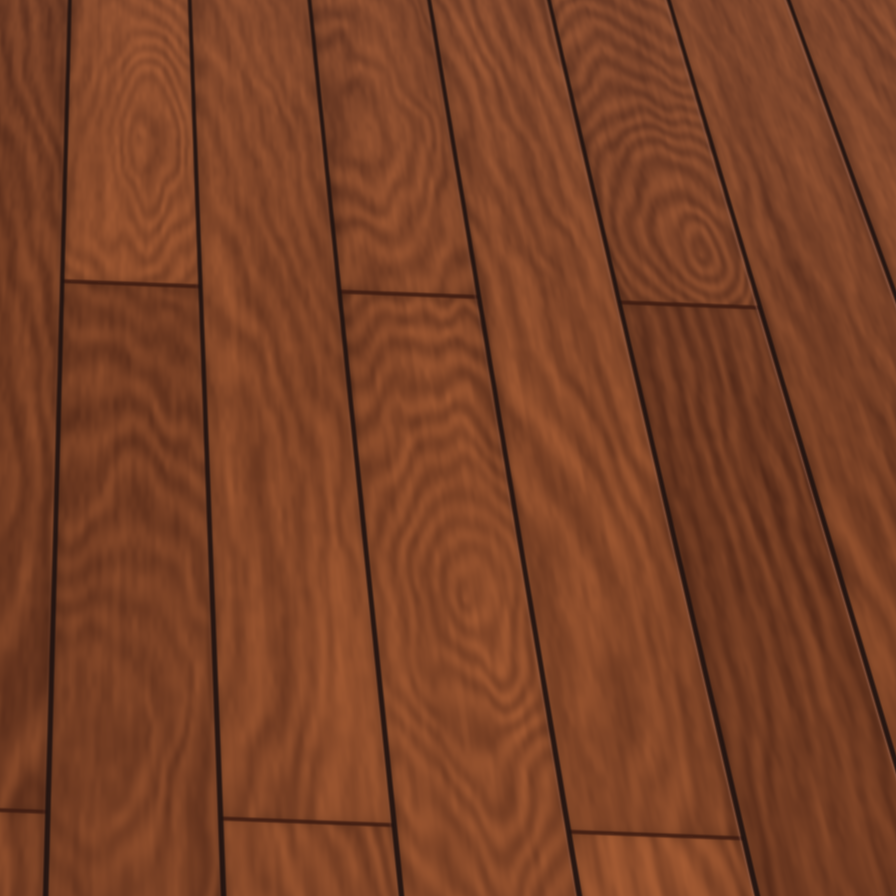
Write a Shadertoy shader that draws this texture.

```glsl
// Glossy red-brown plank floor in perspective, with staggered joints and figured grain.

const float TAU = 6.2831853;
const float FAR_WIDTH = 0.1337;    // plank width at the top edge
const float NEAR_WIDTH = 0.1986;   // plank width at the bottom edge
const float HALF_BOARD = 1.3;      // depth between joints of neighbouring planks
const float BOARD_LENGTH = 9.0;    // board length in plank widths

const vec3 DARK_WOOD = vec3(0.335, 0.165, 0.095);
const vec3 LIGHT_WOOD = vec3(0.69, 0.385, 0.215);
const vec3 SEAM = vec3(0.13, 0.075, 0.065);
const vec3 JOINT = vec3(0.24, 0.105, 0.065);
const vec3 SHEEN = vec3(0.62, 0.41, 0.34);

// Two boards per plank: base lightness, and how arched the grain is
const float TONE[16] = float[16](0.30, 0.45, 0.57, 0.39, 0.46, 0.50, 0.42, 0.46,
                                 0.46, 0.60, 0.42, 0.25, 0.39, 0.40, 0.44, 0.40);
const float ARCH[16] = float[16](0.25, 0.30, 0.90, 0.70, 0.30, 0.30, 0.60, 1.00,
                                 0.25, 0.20, 0.90, 0.00, 0.15, 0.20, 0.20, 0.20);

float hash(vec2 p) {
    vec3 q = fract(p.xyx * 0.1031);
    q += dot(q, q.yzx + 33.33);
    return fract((q.x + q.y) * q.z);
}

float noise(vec2 p) {
    vec2 i = floor(p), f = fract(p);
    f = f * f * f * (f * (f * 6.0 - 15.0) + 10.0);
    return mix(mix(hash(i), hash(i + vec2(1, 0)), f.x),
               mix(hash(i + vec2(0, 1)), hash(i + vec2(1, 1)), f.x), f.y);
}

float fbm(vec2 p) {
    float sum = 0.0, weight = 0.5;
    for (int i = 0; i < 3; i++) {
        sum += weight * noise(p);
        p = p * 2.03 + 17.1;
        weight *= 0.5;
    }
    return sum / 0.875;
}

// Growth rings: straight stripes blending into ovals around a heart
float rings(vec2 p, vec2 heart, float arch, vec2 seed) {
    vec2 q = p - heart;
    float warp = fbm(p * vec2(1.5, 0.5) + seed) - 0.5;
    float oval = length(vec2(q.x, q.y * 0.38) + 0.12 * warp);
    float field = mix(p.x * 6.5, oval * 10.0, arch) + warp * mix(2.0, 5.5, arch);
    field += 0.35 * noise(p * vec2(7.0, 2.5) + seed);
    return sin(TAU * field);
}

// Lightness of the wood at p, in plank widths within one board
float grain(vec2 p, vec2 heart, float arch, vec2 seed) {
    float strength = 0.05 + 0.13 * noise(p * vec2(2.0, 0.6) + seed + 40.0);
    float tone = strength * rings(p, heart, arch, seed);
    tone += 0.34 * (fbm(p * vec2(3.0, 0.35) + seed + 80.0) - 0.5);   // broad streaks
    tone += 0.16 * (noise(p * vec2(26.0, 2.2) + seed) - 0.5);        // fibres
    tone += 0.10 * (noise(p * vec2(32.0, 9.0) + seed + 9.0) - 0.5);  // pores
    return tone;
}

float line(float dist, float halfWidth, float soft) {
    return 1.0 - smoothstep(halfWidth - soft, halfWidth + soft, dist);
}

void mainImage(out vec4 fragColor, in vec2 fragCoord) {
    vec2 uv = fragCoord / iResolution.xy;
    float down = 1.0 - uv.y;
    float soft = 0.0011 + 0.6 / iResolution.y;

    // Perspective: planks widen downward, joints tilt slightly
    float width = mix(FAR_WIDTH, NEAR_WIDTH, down);
    float across = (uv.x - mix(0.078, 0.051, down)) / width;
    float tilted = down - 0.038 * uv.x;
    float depthWidth = mix(FAR_WIDTH, NEAR_WIDTH, tilted);
    float along = (6.498 - 1.0 / depthWidth) / HALF_BOARD;

    // Board identity and local coordinates
    float plank = floor(across);
    float stagger = mod(plank, 2.0);
    float row = clamp(floor((along + 2.0 - stagger) * 0.5), 0.0, 1.0);
    float place = fract((along + stagger) * 0.5);
    int board = clamp(int(plank + 1.0) * 2 + int(row), 0, 15);
    vec2 id = vec2(plank + 3.0, row);
    vec2 seed = 60.0 * vec2(hash(id + 5.0), hash(id + 21.0));
    vec2 p = vec2(fract(across) - 0.5, place * BOARD_LENGTH);
    vec2 heart = vec2(0.4 * (hash(id + 2.0) - 0.5),
                      BOARD_LENGTH * (mix(0.85, 0.36, row) + 0.2 * (hash(id + 11.0) - 0.5)));

    // Wood colour under a soft pool of light
    float tone = TONE[board] + grain(p, heart, ARCH[board], seed);
    vec2 toLight = uv - vec2(0.58, 0.27);
    tone += 0.13 * exp(-7.0 * dot(toLight, toLight)) - 0.02;
    vec3 color = mix(DARK_WOOD, LIGHT_WOOD, clamp(tone, -0.15, 1.1));
    color = mix(color, SHEEN, 0.16 * smoothstep(0.6, 1.3, uv.y + 0.3 * uv.x));

    // Joints across, seams along, and the glint on seam edges
    float jointRate = (NEAR_WIDTH - FAR_WIDTH) / (depthWidth * depthWidth * HALF_BOARD);
    float jointDist = 2.0 * min(place, 1.0 - place) / jointRate;
    float seamOffset = (fract(across + 0.5) - 0.5) * width;
    float seamDist = abs(seamOffset);
    color *= 1.0 - 0.22 * exp(-seamDist / 0.006) - 0.12 * exp(-jointDist / 0.006);
    color = mix(color, JOINT, 0.85 * line(jointDist, 0.0022, soft));
    float glint = line(abs(seamOffset + 0.0042), 0.0012, soft);
    color = mix(color, SHEEN, glint * mix(0.08, 0.4, smoothstep(0.3, 0.95, uv.x)));
    color = mix(color, SEAM, 0.92 * line(seamDist, 0.015 * width, soft));

    fragColor = vec4(color, 1.0);
}
```
